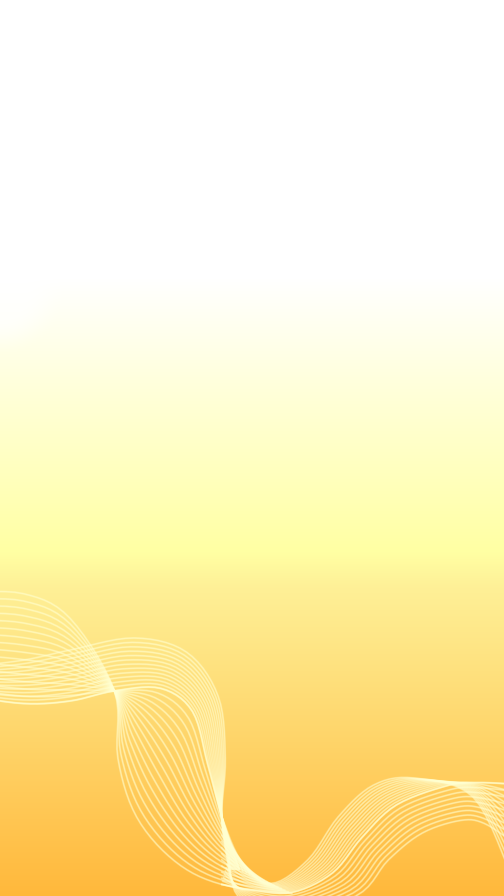
A Shadertoy shader for this background:

```glsl
const vec3 ORANGE = vec3(1.0, 0.72, 0.23);
const vec3 AMBER = vec3(0.995, 0.94, 0.59);
const vec3 YELLOW = vec3(1.0, 1.0, 0.64);
const vec3 WHITE = vec3(1.0);
const vec3 LINE_COLOR = vec3(1.0, 1.0, 0.82);
const float AMBER_Y = 0.345;      // gradient stops, as shares of the height
const float YELLOW_Y = 0.385;
const float WHITE_Y = 0.69;
const vec2 CANVAS = vec2(100.0, 177.8);
const vec2 GLOW_CENTER = vec2(0.0, 120.0);
const float GLOW_RADIUS = 13.0;
const float LINE_WIDTH = 0.12;
const float LINE_ALPHA = 0.62;
const float RIBBON_TOP = 63.0;
const int KNOTS = 9;
const int STEPS = 7;

// Edges of the left ribbons
const vec2 LEFT_FOLD[KNOTS] = vec2[KNOTS](
    vec2(-7.0, 60.2), vec2(4.6, 60.0), vec2(13.9, 55.1),
    vec2(22.7, 40.7), vec2(23.4, 27.3), vec2(27.1, 15.7),
    vec2(34.7, 6.9), vec2(44.0, 2.3), vec2(57.9, 0.5));
const vec2 LEFT_SPINE[KNOTS] = vec2[KNOTS](
    vec2(-7.0, 39.8), vec2(4.6, 38.2), vec2(13.9, 38.7),
    vec2(22.7, 40.7), vec2(31.9, 41.2), vec2(38.2, 36.6),
    vec2(41.2, 26.2), vec2(44.0, 15.7), vec2(47.5, 5.3));
const vec2 LEFT_CREST[KNOTS] = vec2[KNOTS](
    vec2(-7.0, 45.4), vec2(4.6, 46.8), vec2(13.9, 48.8),
    vec2(26.6, 51.2), vec2(37.0, 48.4), vec2(43.3, 39.6),
    vec2(44.7, 27.3), vec2(44.0, 15.7), vec2(45.4, 5.3));

// Edges of the right ribbons
const vec2 RIGHT_CREST[KNOTS] = vec2[KNOTS](
    vec2(44.0, 15.7), vec2(47.7, 7.2), vec2(53.7, 2.5),
    vec2(61.1, 7.2), vec2(67.1, 15.7), vec2(74.1, 22.0),
    vec2(82.2, 23.4), vec2(93.8, 19.7), vec2(101.0, 5.3));
const vec2 RIGHT_SPINE[KNOTS] = vec2[KNOTS](
    vec2(44.0, 2.3), vec2(49.8, 1.2), vec2(57.9, 0.7),
    vec2(66.0, 4.6), vec2(71.8, 11.6), vec2(78.7, 18.1),
    vec2(89.1, 22.0), vec2(94.9, 22.5), vec2(101.9, 22.2));
const vec2 RIGHT_BASE[KNOTS] = vec2[KNOTS](
    vec2(45.4, 7.6), vec2(47.2, 0.0), vec2(55.6, -3.9),
    vec2(70.6, 0.0), vec2(77.1, 7.2), vec2(83.8, 12.5),
    vec2(91.4, 15.0), vec2(96.1, 14.4), vec2(101.9, 10.6));

float segmentDistance(vec2 p, vec2 a, vec2 b) {
    vec2 ab = b - a;
    float t = clamp(dot(p - a, ab) / max(dot(ab, ab), 1e-5), 0.0, 1.0);
    return length(p - a - ab * t);
}

// Smooth curve from b to c, with neighbours a and d
vec2 spline(vec2 a, vec2 b, vec2 c, vec2 d, float t) {
    return b + 0.5 * t * (c - a + t * (2.0 * a - 5.0 * b + 4.0 * c - d
        + t * (3.0 * (b - c) + d - a)));
}

// Remaining share of background after the lines between two edges
float ribbon(vec2 p, vec2 first[KNOTS], vec2 last[KNOTS], int lines, float px) {
    float clear = 1.0;
    for (int n = 0; n < lines; n++) {
        float s = float(n) / float(lines - 1);
        float dist = 1e3;
        for (int i = 0; i < KNOTS - 1; i++) {
            vec2 b = mix(first[i], last[i], s);
            vec2 c = mix(first[i + 1], last[i + 1], s);
            // Skip spans far from this point
            vec2 outside = abs(p - 0.5 * (b + c)) - 0.5 * abs(c - b);
            if (max(outside.x, outside.y) > 3.0) continue;
            int before = max(i - 1, 0);
            int after = min(i + 2, KNOTS - 1);
            vec2 a = mix(first[before], last[before], s);
            vec2 d = mix(first[after], last[after], s);
            vec2 q = b;
            for (int k = 1; k <= STEPS; k++) {
                vec2 r = spline(a, b, c, d, float(k) / float(STEPS));
                dist = min(dist, segmentDistance(p, q, r));
                q = r;
            }
        }
        clear *= 1.0 - LINE_ALPHA * (1.0 - smoothstep(0.0, LINE_WIDTH + px, dist));
    }
    return clear;
}

void mainImage(out vec4 fragColor, in vec2 fragCoord) {
    vec2 uv = fragCoord / iResolution.xy;
    vec2 p = uv * CANVAS;
    float px = CANVAS.x / iResolution.x;

    // Vertical gradient
    vec3 color = mix(ORANGE, AMBER, clamp(uv.y / AMBER_Y, 0.0, 1.0));
    color = mix(color, YELLOW, clamp((uv.y - AMBER_Y) / (YELLOW_Y - AMBER_Y), 0.0, 1.0));
    color = mix(color, WHITE, clamp((uv.y - YELLOW_Y) / (WHITE_Y - YELLOW_Y), 0.0, 1.0));

    // Pale glow at the left side
    float glow = 1.0 - smoothstep(0.4, 1.0, length(p - GLOW_CENTER) / GLOW_RADIUS);
    color = mix(color, WHITE, 0.7 * glow);

    // Line ribbons
    if (p.y < RIBBON_TOP) {
        float clear = ribbon(p, LEFT_FOLD, LEFT_SPINE, 16, px);
        clear *= ribbon(p, LEFT_SPINE, LEFT_CREST, 13, px);
        clear *= ribbon(p, RIGHT_CREST, RIGHT_SPINE, 12, px);
        clear *= ribbon(p, RIGHT_SPINE, RIGHT_BASE, 9, px);
        color = mix(LINE_COLOR, color, clear);
    }
    fragColor = vec4(color, 1.0);
}
```
